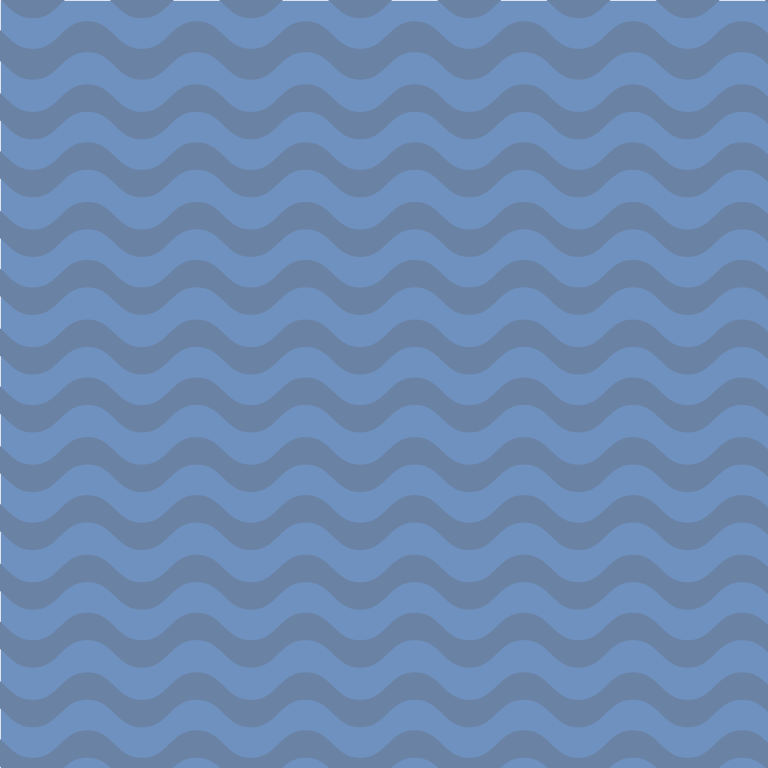
Give the GLSL for this pattern, as a WebGL 1 fragment shader.

```glsl
precision highp float;
// Stacked horizontal wavy bands in slate blue on a lighter blue ground.

uniform vec2 u_resolution;

const vec3 GROUND_COLOR = vec3(0.437, 0.569, 0.753);
const vec3 BAND_COLOR = vec3(0.416, 0.512, 0.643);
const vec3 RIM_COLOR = vec3(0.87, 0.90, 0.95);

const float WAVE_LENGTH = 0.14212;
const float CREST_X = 0.1137;
const float WAVE_HEIGHT = 0.0179;   // half of crest to trough
const float FLATTENING = 0.05;      // third harmonic, rounds off the crests

const float PAIR_PERIOD = 0.15312;  // two bands, slightly unevenly spaced
const float FIRST_BAND = 0.1456;    // depth below the top edge
const float SECOND_BAND = 0.2211;
const float BAND_WIDTH = 0.0358;

const float SEAM_DEPTH = 0.0655;    // bands above the seam sit a little higher
const float SEAM_LIFT = 0.0045;
const float RIM_WIDTH = 0.0013;     // pale sliver on the top and left edges

const float TAU = 6.2831853;

// Height in x and slope in y of the flattened wave, height within -1..1.
vec2 wave(float x) {
  float k = TAU / WAVE_LENGTH;
  float p = (x - CREST_X) * k;
  float height = cos(p) - FLATTENING * cos(3.0 * p);
  float slope = k * (3.0 * FLATTENING * sin(3.0 * p) - sin(p));
  return vec2(height, slope) / (1.0 - FLATTENING);
}

// Signed vertical distance to a band repeated once per pair.
float bandDistance(float depth, float center) {
  float offset = mod(depth - center + 0.5 * PAIR_PERIOD, PAIR_PERIOD);
  return abs(offset - 0.5 * PAIR_PERIOD) - 0.5 * BAND_WIDTH;
}

void main() {
  float pixel = 1.0 / u_resolution.y;
  vec2 uv = gl_FragCoord.xy * pixel;
  float top = 1.0 - uv.y;

  // Straighten the waves, then shift the part above the seam.
  vec2 w = WAVE_HEIGHT * wave(uv.x);
  float depth = top + w.x;
  depth += SEAM_LIFT * step(depth, SEAM_DEPTH);

  float d = min(bandDistance(depth, FIRST_BAND), bandDistance(depth, SECOND_BAND));
  d /= sqrt(1.0 + w.y * w.y);
  float band = clamp(0.5 - d / pixel, 0.0, 1.0);

  // The rim shows only where the ground is uncovered.
  float edge = min(uv.x, top);
  float rim = clamp(0.5 + (RIM_WIDTH - edge) / pixel, 0.0, 1.0);

  vec3 color = mix(GROUND_COLOR, RIM_COLOR, rim);
  color = mix(color, BAND_COLOR, band);
  gl_FragColor = vec4(color, 1.0);
}
```
